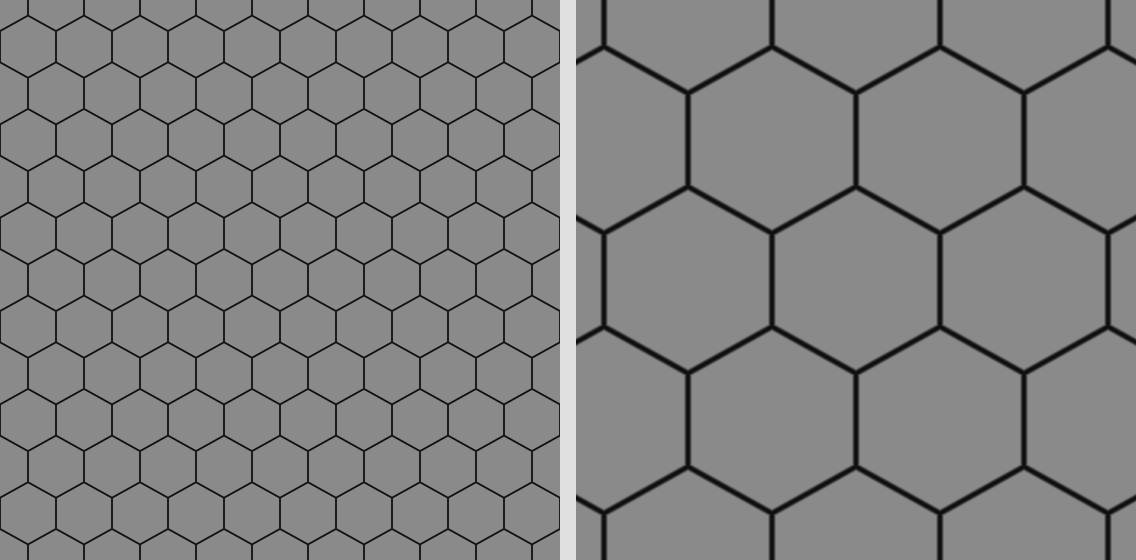
Left: the whole. Right: its middle third, enlarged.
Give the GLSL for this pattern, as a WebGL 2 fragment shader.

```glsl
#version 300 es
precision highp float;
// Flat grey honeycomb of pointy-top hexagons with thin dark outlines.
// Ten cells across and twelve staggered rows; two offset lattices of hexagon
// distances are merged, so the sheet wraps on both axes.

uniform vec2 u_resolution;
out vec4 fragColor;

// Distance to the hexagon border, positive inside the cell.
float hexInside(vec2 local) {
    vec2 q = abs(local);
    float side = 0.05 - q.x;
    float slant = dot(vec2(0.0, 1.0 / 18.0) - q, normalize(vec2(5.0, 9.0)));
    return min(side, slant);
}

// Offset from the nearest centre of a rectangular lattice.
vec2 latticeOffset(vec2 p, vec2 period) {
    return (fract(p / period + 0.5) - 0.5) * period;
}

void main() {
    vec2 uv = gl_FragCoord.xy / u_resolution;

    // Even rows sit on the lattice, odd rows half a period away.
    vec2 period = vec2(1.0 / 10.0, 1.0 / 6.0);
    float evenRows = hexInside(latticeOffset(uv, period));
    float oddRows = hexInside(latticeOffset(uv - 0.5 * period, period));
    float edgeDistance = max(evenRows, oddRows);

    // Soft outline, never sharper than about one pixel.
    float softness = max(0.0012, 0.6 / min(u_resolution.x, u_resolution.y));
    float fill = smoothstep(0.0016 - softness, 0.0016 + softness, edgeDistance);

    vec3 lineColor = vec3(0.06);
    vec3 cellColor = vec3(0.54);
    fragColor = vec4(mix(lineColor, cellColor, fill), 1.0);
}
```
